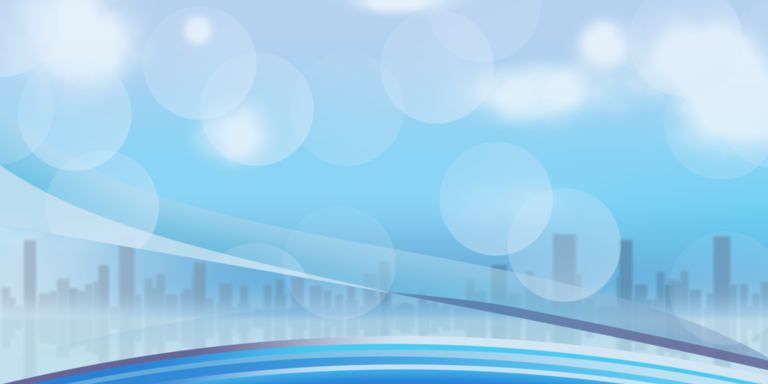
A Shadertoy shader for this background:

```glsl
const vec3 SKY_TOP = vec3(0.71, 0.82, 0.94);
const vec3 SKY_MID = vec3(0.54, 0.83, 0.96);
const vec3 SKY_LOW = vec3(0.42, 0.69, 0.86);
const vec3 HAZE = vec3(0.82, 0.90, 0.95);
const vec3 WATER = vec3(0.76, 0.88, 0.93);
const vec3 CLOUD = vec3(0.94, 0.97, 0.99);
const vec3 CITY = vec3(0.35, 0.52, 0.65);
const vec3 CITY_PALE = vec3(0.60, 0.68, 0.75);
const vec3 TEAL = vec3(0.42, 0.74, 0.87);
const vec3 NAVY = vec3(0.35, 0.46, 0.65);
const vec3 PURPLE = vec3(0.40, 0.40, 0.59);
const vec3 CYAN = vec3(0.30, 0.79, 0.95);
const vec3 BLUE = vec3(0.16, 0.51, 0.84);
const float HORIZON = 0.172;
const float BUBBLE_RADIUS = 0.148;
const float CITY_BLUR = 0.007;

// Cloud centres and radii
const vec4 PUFFS[10] = vec4[](
    vec4(0.20, 0.90, 0.17, 0.17), vec4(0.52, 0.92, 0.04, 0.04),
    vec4(0.60, 0.66, 0.10, 0.09), vec4(1.82, 0.86, 0.17, 0.11),
    vec4(1.42, 0.75, 0.22, 0.08), vec4(1.57, 0.89, 0.06, 0.06),
    vec4(1.93, 0.70, 0.18, 0.12), vec4(1.04, 1.00, 0.16, 0.04),
    vec4(1.33, 0.46, 0.20, 0.08), vec4(0.10, 0.40, 0.25, 0.08));

const vec2 BRIGHT_BUBBLES[10] = vec2[](
    vec2(0.52, 0.836), vec2(0.669, 0.716), vec2(0.195, 0.703), vec2(0.266, 0.461),
    vec2(1.138, 0.826), vec2(1.786, 0.896), vec2(1.292, 0.482), vec2(1.469, 0.362),
    vec2(0.665, 0.219), vec2(0.005, 0.948));
const vec2 FAINT_BUBBLES[8] = vec2[](
    vec2(0.904, 0.716), vec2(0.883, 0.315), vec2(1.89, 0.25), vec2(1.878, 0.68),
    vec2(1.26, 0.987), vec2(2.023, 0.708), vec2(-0.008, 0.719), vec2(2.083, 0.896));

// Tower centre, top and half width
const vec3 TOWERS[11] = vec3[](
    vec3(0.078, 0.375, 0.016), vec3(0.33, 0.385, 0.02), vec3(0.27, 0.31, 0.014),
    vec3(1.0, 0.32, 0.012), vec3(1.47, 0.39, 0.03), vec3(1.63, 0.375, 0.017),
    vec3(1.88, 0.385, 0.022), vec3(1.3, 0.31, 0.02), vec3(0.52, 0.315, 0.016),
    vec3(1.745, 0.26, 0.015), vec3(0.19, 0.25, 0.012));

float hash(vec2 p) {
    vec3 q = fract(p.xyx * 0.1031);
    q += dot(q, q.yzx + 33.33);
    return fract((q.x + q.y) * q.z);
}

float noise(vec2 p) {
    vec2 i = floor(p), f = fract(p);
    f = f * f * (3.0 - 2.0 * f);
    return mix(mix(hash(i), hash(i + vec2(1, 0)), f.x),
               mix(hash(i + vec2(0, 1)), hash(i + vec2(1, 1)), f.x), f.y);
}

float fbm(vec2 p) {
    float sum = 0.0, gain = 0.5;
    for (int i = 0; i < 5; i++, gain *= 0.5, p = p * 2.03 + 7.1) sum += gain * noise(p);
    return sum;
}

float cover(float d) {
    float w = 1.0 / iResolution.y;
    return smoothstep(-w, w, d);
}

float block(vec2 p, float x, float top, float halfWidth) {
    return smoothstep(-CITY_BLUR, CITY_BLUR, halfWidth - abs(p.x - x))
         * smoothstep(-CITY_BLUR, CITY_BLUR, top - p.y);
}

float skyline(vec2 p) {
    float mask = 0.0;
    for (int i = 0; i < 11; i++) mask = max(mask, block(p, TOWERS[i].x, TOWERS[i].y, TOWERS[i].z));
    for (int layer = 0; layer < 2; layer++) {
        float pitch = 0.031 + 0.016 * float(layer);
        float id = floor(p.x / pitch);
        float rise = hash(vec2(id, float(layer) + 3.0));
        mask = max(mask, 0.75 * block(p, (id + 0.5) * pitch, HORIZON + 0.025 + 0.1 * rise * rise, 0.35 * pitch));
    }
    return mask;
}

vec3 sky(vec2 p) {
    vec3 col = mix(SKY_MID, SKY_TOP, smoothstep(0.55, 0.95, p.y));
    col = mix(col, SKY_LOW, smoothstep(0.5, 0.29, p.y) * 0.9);
    col = mix(col, CYAN, 0.4 * smoothstep(1.2, 2.0, p.x) * exp(-pow((p.y - 0.42) / 0.13, 2.0)));
    col = mix(col, HAZE, 0.85 * smoothstep(0.7, 0.0, p.x) * smoothstep(0.48, 0.3, p.y));
    float density = 0.0;
    for (int i = 0; i < 10; i++) {
        vec2 d = (p - PUFFS[i].xy) / PUFFS[i].zw;
        density += exp(-dot(d, d)) * (i < 8 ? 1.0 : 0.55);
    }
    float cloud = smoothstep(0.15, 0.95, density * (0.35 + 1.3 * fbm(p * 7.0)));
    return mix(col, CLOUD, 0.8 * cloud);
}

vec3 bubble(vec3 col, vec2 p, vec2 centre, float strength) {
    vec2 d = p - centre;
    float shade = 0.75 + 0.35 * dot(d, vec2(0.5, -0.85)) / BUBBLE_RADIUS;
    return mix(col, vec3(0.86, 0.92, 0.98), strength * shade * cover(BUBBLE_RADIUS - length(d)));
}

void mainImage(out vec4 fragColor, in vec2 fragCoord) {
    vec2 p = fragCoord / iResolution.xy * vec2(2.0, 1.0);
    float x = p.x, y = p.y;
    vec3 col = sky(p);

    // City, water and reflection
    vec3 cityColor = mix(CITY_PALE, CITY, smoothstep(0.0, 1.1, x));
    col = mix(col, HAZE, 0.45 * smoothstep(0.27, HORIZON, y));
    col = mix(col, cityColor, 0.7 * skyline(p) * smoothstep(HORIZON - 0.02, 0.25, y));
    vec3 water = mix(WATER, cityColor, 0.22 * skyline(vec2(x, 2.0 * HORIZON - y)));
    col = mix(col, water, smoothstep(HORIZON + 0.012, HORIZON - 0.012, y));

    // Sweeping ribbons
    float upper = 0.502 - 0.15 * x - 0.00206 * pow(x, 6.0) + 0.225 * exp(-3.6 * x);
    float inner = 0.45 - 0.21 * x + 0.12 * exp(-4.0 * x);
    float lower = 0.414 - 0.17 * x - 0.0047 * x * x * x;
    float aboveLower = cover(y - lower);
    float band = cover(upper - y) * aboveLower;
    vec3 bandColor = mix(mix(TEAL, HAZE, 0.55 * smoothstep(inner, upper, y)), NAVY, 0.65 * smoothstep(1.2, 2.0, x));
    col = mix(col, bandColor, 0.6 * band);
    col = mix(col, HAZE, 0.72 * cover(inner - y) * aboveLower);
    float fold = lower + 0.025 * smoothstep(0.9, 1.35, x);
    col = mix(col, mix(NAVY, PURPLE, smoothstep(1.3, 1.8, x)), 0.8 * smoothstep(0.85, 1.15, x) * cover(fold - y) * aboveLower);
    float veil = 0.21 - 0.14 * (x - 1.05) * (x - 1.05);
    col = mix(col, SKY_LOW, 0.25 * cover(veil - y) * (1.0 - aboveLower) * smoothstep(0.05, 0.21, y));

    // Translucent discs
    for (int i = 0; i < 10; i++) col = bubble(col, p, BRIGHT_BUBBLES[i], 0.42 * aboveLower);
    for (int i = 0; i < 8; i++) col = bubble(col, p, FAINT_BUBBLES[i], 0.2);

    // Layered arcs along the bottom
    float arc = y + 0.115 * (x - 1.05) * (x - 1.05);
    float rightward = smoothstep(0.3, 1.9, x);
    col = mix(col, mix(PURPLE, HAZE, smoothstep(0.45, 1.1, x)), cover(0.125 - arc));
    col = mix(col, mix(BLUE, CYAN, smoothstep(0.3, 0.9, x)), cover(0.108 - arc - 0.008 * rightward));
    col = mix(col, mix(SKY_LOW, HAZE, rightward), 0.85 * cover(0.089 - arc));
    col = mix(col, mix(BLUE, CYAN, rightward), 0.85 * cover(0.076 - arc - 0.01 * rightward));
    col = mix(col, HAZE, 0.9 * cover(0.051 - arc) * smoothstep(0.3, 0.9, x));
    col = mix(col, mix(BLUE, CYAN, 0.6 * smoothstep(0.0, 0.04, arc)), cover(0.038 - arc));
    fragColor = vec4(col, 1.0);
}
```
